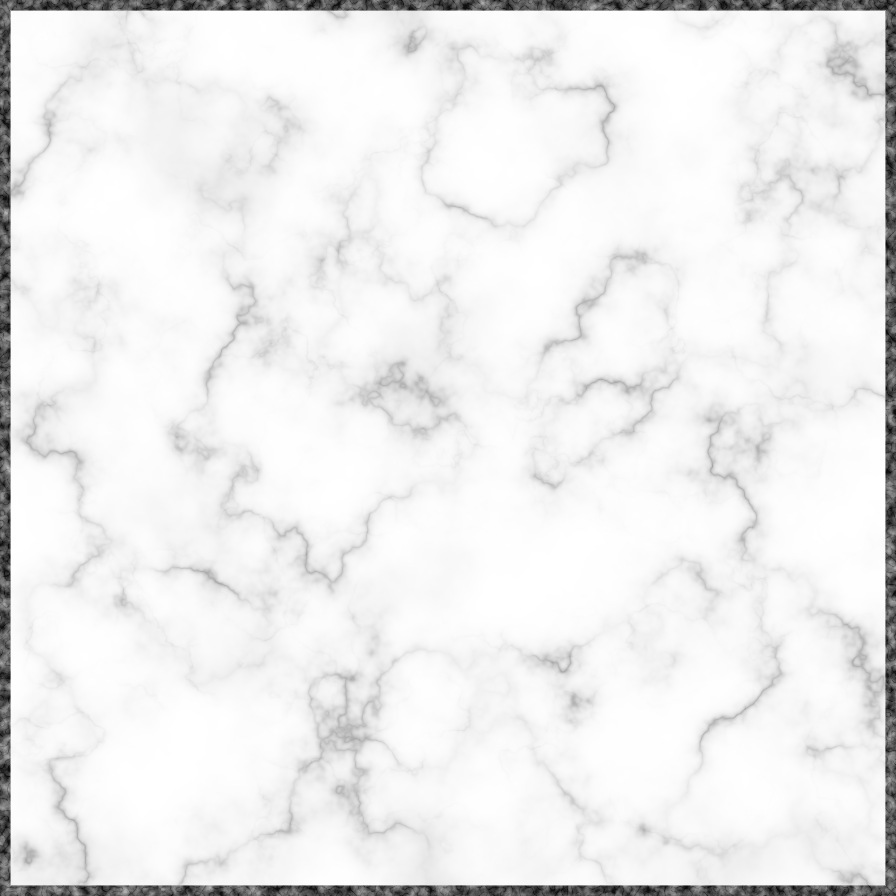
Write a three.js fragment shader that draws this texture.

```glsl
// White marble slab with soft grey veins, framed by a thin border of dark rough stone.
#define VEIN_SCALE 5.0
#define HAZE_DEPTH 0.10
#define HAZE_WIDTH 0.14
#define VEIN_DEPTH 0.18
#define VEIN_WIDTH 0.035
#define THREAD_DEPTH 0.06
#define CLOUD_DEPTH 0.05
#define BORDER_WIDTH 0.0118
#define EDGE_BLUR 0.0007
#define ROCK_SCALE 75.0
#define ROCK_TONE 0.36
#define ROCK_CONTRAST 0.42

varying vec2 vUv;

float hash(vec2 p) {
  return fract(sin(dot(p, vec2(127.1, 311.7))) * 43758.5453);
}

// Unit gradient pointing in a random direction for each lattice cell
vec2 gradient(vec2 cell) {
  float angle = 6.28318 * hash(cell);
  return vec2(cos(angle), sin(angle));
}

// Signed gradient noise
float noise(vec2 p) {
  vec2 i = floor(p);
  vec2 f = fract(p);
  vec2 u = f * f * f * (f * (f * 6.0 - 15.0) + 10.0);
  vec2 e = vec2(1.0, 0.0);
  float a = dot(gradient(i), f);
  float b = dot(gradient(i + e.xy), f - e.xy);
  float c = dot(gradient(i + e.yx), f - e.yx);
  float d = dot(gradient(i + e.xx), f - e.xx);
  return mix(mix(a, b, u.x), mix(c, d, u.x), u.y);
}

// Octave sum, turned at each step to hide the lattice
float fbm(vec2 p) {
  float sum = 0.0;
  float amplitude = 1.0;
  for (int i = 0; i < 6; i++) {
    sum += amplitude * noise(p);
    p = mat2(1.6, 1.2, -1.2, 1.6) * p + 17.3;
    amplitude *= 0.5;
  }
  return sum;
}

// Veins follow the zero lines of the noise and fade in and out in patches
float marble(vec2 uv) {
  vec2 p = uv * VEIN_SCALE;
  float ridge = abs(fbm(p + 3.7));
  float thread = abs(fbm(p * 1.9 + 41.2));
  float patches = smoothstep(-0.25, 0.45, fbm(p * 1.3 + 73.1));
  float haze = exp(-ridge / HAZE_WIDTH);
  float vein = exp(-ridge / VEIN_WIDTH) * patches;
  float fine = exp(-thread / VEIN_WIDTH) * haze;
  float cloud = smoothstep(0.0, 0.8, fbm(p * 0.9 + 119.4));
  float shade = HAZE_DEPTH * haze * mix(0.55, 1.15, patches);
  shade += VEIN_DEPTH * vein + THREAD_DEPTH * fine + CLOUD_DEPTH * cloud;
  return 1.0 - shade;
}

// Rough stone: mottled grains, dark crevices and a few pale flecks
float rock(vec2 uv) {
  vec2 p = uv * ROCK_SCALE;
  float grain = fbm(p);
  float crevice = exp(-abs(noise(p * 1.4 + 29.0)) / 0.06);
  float fleck = smoothstep(0.35, 0.6, noise(p * 0.8 + 57.0));
  float tone = ROCK_TONE + ROCK_CONTRAST * grain - 0.16 * crevice + 0.15 * fleck;
  return clamp(tone, 0.06, 0.75);
}

void main() {
  vec2 toEdge = min(vUv, 1.0 - vUv);
  float edgeDistance = min(toEdge.x, toEdge.y);
  float slab = smoothstep(-EDGE_BLUR, EDGE_BLUR, edgeDistance - BORDER_WIDTH);
  gl_FragColor = vec4(vec3(mix(rock(vUv), marble(vUv), slab)), 1.0);
}
```
